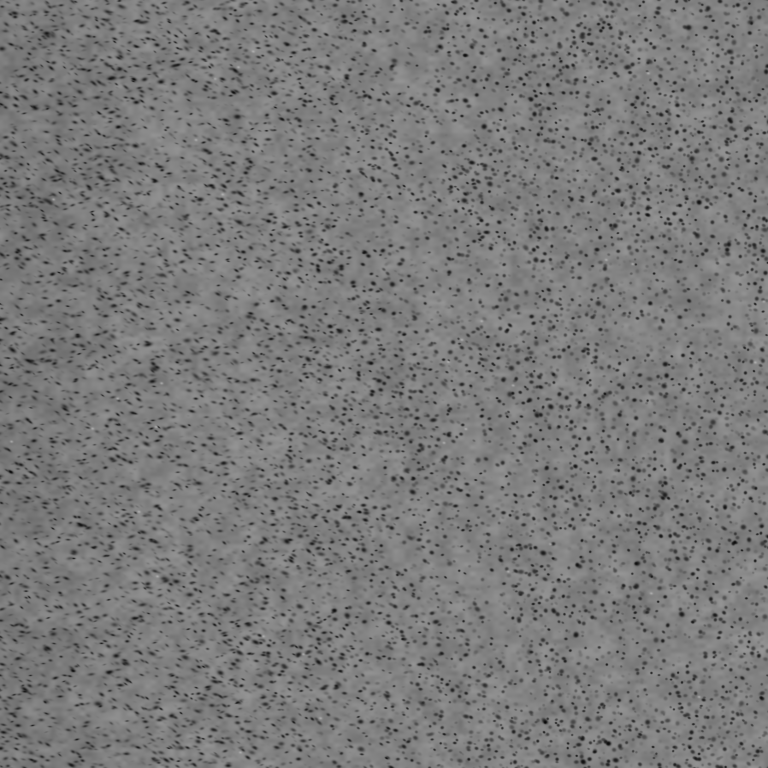
A WebGL 1 fragment shader for this texture:

```glsl
precision highp float;
// Grey stone finely peppered with dark grains over a softly mottled ground.
// Jittered grid cells hold one soft elliptical grain each; value noise gathers
// them in clusters. Grains are smeared and slanted at left, rounder at right.

uniform vec2 u_resolution;

const float GROUND = 0.517;         // mean tone of the ground
const float MOTTLE = 0.07;          // tone range of each mottling noise
const float EDGE_SHADE = 0.035;     // darkening toward the left edge
const float FINE_CELLS = 115.0;     // small grains across the canvas
const float FINE_RADIUS = 0.0022;
const float COARSE_CELLS = 61.0;    // large grains across the canvas
const float COARSE_RADIUS = 0.0028;
const float FLECK_CELLS = 37.0;     // rare pale flecks
const float FLECK_RADIUS = 0.0019;
const float LEFT_STRETCH = 1.9;     // grain length over width
const float RIGHT_STRETCH = 1.1;
const float SLANT = -0.2;           // grain direction in radians

float hash(vec2 p) {
  vec3 q = fract(vec3(p.xyx) * 0.1031);
  q += dot(q, q.yzx + 33.33);
  return fract((q.x + q.y) * q.z);
}

float valueNoise(vec2 p) {
  vec2 cell = floor(p);
  vec2 f = fract(p);
  f = f * f * (3.0 - 2.0 * f);
  float low = mix(hash(cell), hash(cell + vec2(1.0, 0.0)), f.x);
  float high = mix(hash(cell + vec2(0.0, 1.0)), hash(cell + vec2(1.0, 1.0)), f.x);
  return mix(low, high, f.y);
}

// Chance from 0 to 1 that a place gathers grains.
float clustering(vec2 p) {
  float n = 0.5 * valueNoise(p * 13.0 + 5.0) + 0.5 * valueNoise(p * 34.0 + 71.0);
  return smoothstep(0.2, 0.75, n);
}

// Soft ellipse: 1 at its centre, falling smoothly to 0.
float grainShape(vec2 offset, float radius, float stretch, float angle, float crispness) {
  float c = cos(angle);
  float s = sin(angle);
  vec2 along = vec2(c * offset.x + s * offset.y, c * offset.y - s * offset.x);
  along *= vec2(inversesqrt(stretch), sqrt(stretch)) / radius;
  return exp(-pow(dot(along, along) + 1e-5, crispness));
}

// Share of light left after all nearby grains of one layer.
float grainLight(vec2 p, float side, float cells, float radius,
                 vec2 presence, vec2 depth, float skew, float seed) {
  float light = 1.0;
  float stretch = mix(LEFT_STRETCH, RIGHT_STRETCH, side);
  float crispness = mix(1.0, 1.4, side);
  vec2 home = floor(p * cells);
  for (int j = -1; j <= 1; j++) {
    for (int i = -1; i <= 1; i++) {
      vec2 cell = home + vec2(float(i), float(j));
      vec2 key = cell + seed;
      vec2 centre = (cell + vec2(hash(key), hash(key + 191.7))) / cells;
      float chance = mix(presence.x, presence.y, clustering(centre));
      float present = step(hash(key + 313.1), chance);
      float strength = mix(depth.x, depth.y, pow(hash(key + 457.3), skew));
      float size = radius * mix(0.7, 1.3, hash(key + 571.9));
      float angle = SLANT + 1.0 * (hash(key + 683.3) - 0.5);
      float oblong = stretch * mix(0.8, 1.3, hash(key + 797.5));
      float shape = grainShape(p - centre, size, oblong, angle, crispness);
      light *= 1.0 - present * strength * shape;
    }
  }
  return light;
}

float paleFlecks(vec2 p) {
  vec2 cell = floor(p * FLECK_CELLS);
  vec2 jitter = 0.2 + 0.6 * vec2(hash(cell + 23.0), hash(cell + 47.0));
  float present = step(0.97, hash(cell + 89.0));
  vec2 offset = p - (cell + jitter) / FLECK_CELLS;
  return present * grainShape(offset, FLECK_RADIUS, 1.3, SLANT, 1.0);
}

void main() {
  vec2 p = gl_FragCoord.xy / u_resolution.y;
  float across = gl_FragCoord.x / u_resolution.x;
  float side = smoothstep(0.1, 0.8, across);

  // Mottled ground
  float tone = GROUND - EDGE_SHADE * (1.0 - smoothstep(0.0, 0.25, across));
  tone += MOTTLE * (valueNoise(p * 52.0 + 11.0) - 0.5);
  tone += MOTTLE * (valueNoise(p * vec2(130.0, 170.0) + 37.0) - 0.5);

  // Dark grains
  tone *= grainLight(p, side, FINE_CELLS, FINE_RADIUS,
                     vec2(0.5, 1.0), vec2(0.03, 0.76), 1.5, 17.0);
  tone *= grainLight(p, side, COARSE_CELLS, COARSE_RADIUS,
                     vec2(0.12, 0.42), vec2(0.35, 0.8), 1.0, 211.0);

  tone = mix(tone, 0.76, 0.6 * paleFlecks(p));
  gl_FragColor = vec4(vec3(tone), 1.0);
}
```
